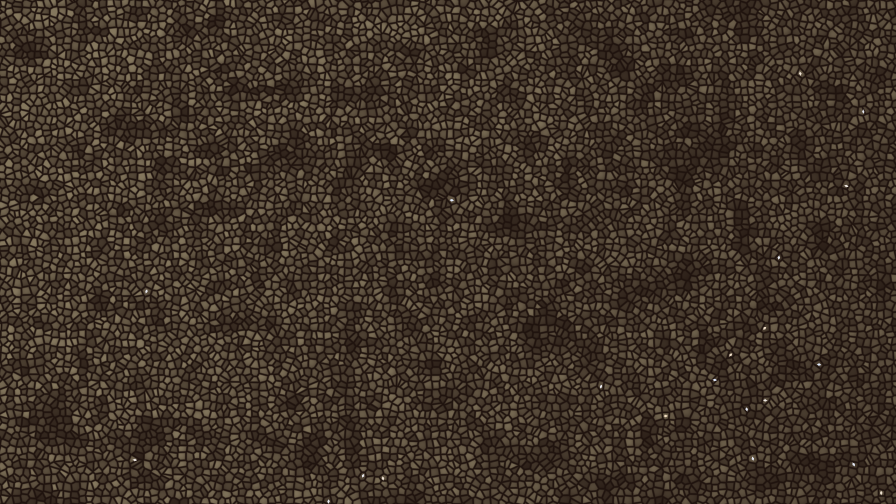
This texture is drawn by a Shadertoy shader. Its source:

```glsl
const float ROWS = 70.0;
const float JITTER = 0.86;
const vec3 GAP_COLOR = vec3(0.122, 0.074, 0.055);
const vec3 STONE_COLOR = vec3(0.480, 0.430, 0.338);

struct Pebble {
    vec2 id;       // grid cell that owns the pebble
    vec2 toCenter; // vector from the sample to the pebble center
    float edge;    // distance to the nearest border
};

vec2 hash22(vec2 p) {
    vec3 q = fract(p.xyx * vec3(0.1031, 0.1030, 0.0973));
    q += dot(q, q.yzx + 33.33);
    return fract((q.xx + q.yz) * q.zy);
}

float valueNoise(vec2 p) {
    vec2 i = floor(p);
    vec2 f = fract(p);
    f = f * f * (3.0 - 2.0 * f);
    float low = mix(hash22(i).x, hash22(i + vec2(1, 0)).x, f.x);
    float high = mix(hash22(i + vec2(0, 1)).x, hash22(i + vec2(1, 1)).x, f.x);
    return mix(low, high, f.y);
}

vec2 seedPoint(vec2 id) {
    return id + 0.5 + JITTER * (hash22(id + 17.0) - 0.5);
}

Pebble findPebble(vec2 p) {
    Pebble pebble = Pebble(floor(p), vec2(0), 8.0);
    vec2 base = floor(p);
    float nearest = 8.0;

    // Nearest seed
    for (int y = -1; y <= 1; y++)
    for (int x = -1; x <= 1; x++) {
        vec2 id = base + vec2(x, y);
        vec2 r = seedPoint(id) - p;
        float d = dot(r, r);
        if (d < nearest) {
            nearest = d;
            pebble.id = id;
            pebble.toCenter = r;
        }
    }

    // Distance to the bisectors with its neighbours
    for (int y = -2; y <= 2; y++)
    for (int x = -2; x <= 2; x++) {
        if (x == 0 && y == 0) continue;
        vec2 r = seedPoint(pebble.id + vec2(x, y)) - p;
        vec2 across = r - pebble.toCenter;
        float d = dot(0.5 * (r + pebble.toCenter), normalize(across));
        pebble.edge = min(pebble.edge, d);
    }
    return pebble;
}

// Light falls off from the upper left to the lower right
float lightAt(vec2 uv) {
    return mix(1.22, 0.76, clamp(0.8 * uv.x + 0.2 * (1.0 - uv.y), 0.0, 1.0));
}

float stoneTone(vec2 id) {
    float grain = mix(0.36, 0.94, hash22(id + 91.0).x);
    float patches = smoothstep(0.08, 0.42, valueNoise(id * 0.37 + 5.0));
    return grain * mix(0.45, 1.0, patches);
}

// Rare pale chips, denser toward the lower right
vec4 chip(Pebble pebble, vec2 uv) {
    vec2 rnd = hash22(pebble.id + 203.0);
    float chance = 0.0045 * smoothstep(0.3, 1.0, uv.x) * mix(1.4, 0.4, uv.y);
    float angle = 6.283 * rnd.y;
    vec2 axis = vec2(cos(angle), sin(angle));
    vec2 q = abs(vec2(dot(pebble.toCenter, axis),
                      dot(pebble.toCenter, vec2(-axis.y, axis.x))));
    float shape = 1.0 - smoothstep(0.26, 0.36, q.x + 1.7 * q.y);
    vec3 tint = mix(vec3(0.95, 0.87, 0.76), vec3(0.88, 0.92, 1.0), rnd.y);
    return vec4(tint, shape * step(rnd.x, chance));
}

vec3 pebbleColor(vec2 p, vec2 uv) {
    Pebble pebble = findPebble(p);
    float body = smoothstep(0.03, 0.22, pebble.edge);
    float dome = 1.08 - 0.5 * dot(pebble.toCenter, pebble.toCenter);
    float slope = 1.0 + 0.2 * dot(pebble.toCenter, vec2(0.6, -0.8));
    float height = body * dome * slope * stoneTone(pebble.id) * lightAt(uv);
    vec3 color = mix(GAP_COLOR, STONE_COLOR, clamp(height, 0.0, 1.1));
    vec4 fleck = chip(pebble, uv);
    return mix(color, fleck.rgb, fleck.a);
}

void mainImage(out vec4 fragColor, in vec2 fragCoord) {
    // Average four subsamples for smooth edges
    vec3 sum = vec3(0);
    for (int i = 0; i < 4; i++) {
        vec2 offset = 0.5 * vec2(i % 2, i / 2) - 0.25;
        vec2 point = fragCoord + offset;
        sum += pebbleColor(ROWS * point / iResolution.y, point / iResolution.xy);
    }
    fragColor = vec4(sum / 4.0, 1.0);
}
```
